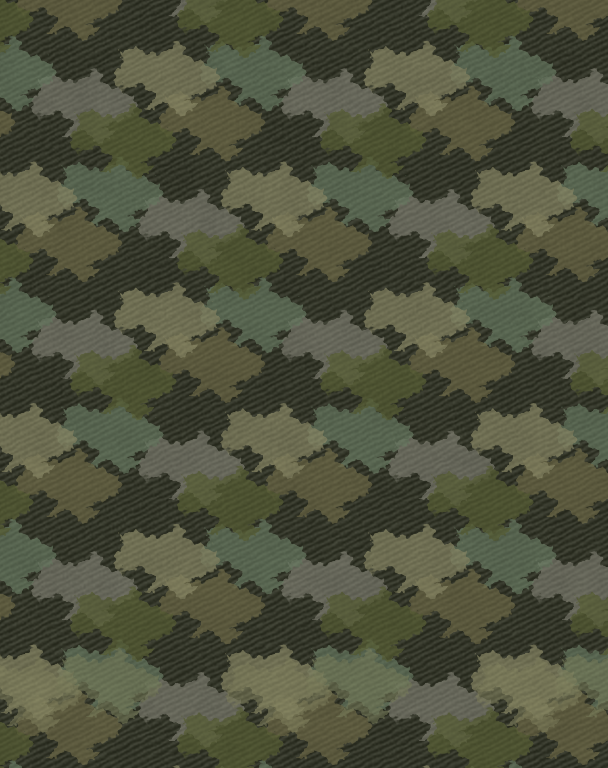
This pattern is drawn by a Shadertoy shader. Its source:

```glsl
// Woven camouflage: one ragged blob, tinted five ways, overlaps itself on a
// staggered lattice over dark diagonal twill. The blob is a polygon distance
// with noise-warped edges; one row carries extra pale layers as variation.

float hash(vec2 p) {
    return fract(sin(dot(p, vec2(127.1, 311.7))) * 43758.5453);
}

float noise(vec2 p) {
    vec2 i = floor(p), f = fract(p);
    f = f * f * (3.0 - 2.0 * f);
    return mix(mix(hash(i), hash(i + vec2(1, 0)), f.x),
               mix(hash(i + vec2(0, 1)), hash(i + vec2(1, 1)), f.x), f.y);
}

// Signed distance to the blob, about 2 units wide, y pointing down
float blobDistance(vec2 p) {
    const int N = 23;
    vec2 corner[N] = vec2[N](
        vec2(-1.0, .02), vec2(-.82, -.28), vec2(-.84, -.5), vec2(-.45, -.52),
        vec2(-.1, -.42), vec2(.05, -.58), vec2(.3, -.66), vec2(.42, -.42),
        vec2(.62, -.28), vec2(.98, -.2), vec2(.96, .14), vec2(.72, .26),
        vec2(.36, .44), vec2(.64, .46), vec2(.5, .6), vec2(.28, .7),
        vec2(.16, .5), vec2(0, .4), vec2(-.2, .62), vec2(-.34, .58),
        vec2(-.14, .34), vec2(-.35, .16), vec2(-.75, .22));
    float nearest = 1e3, side = 1.0;
    for (int i = 0, j = N - 1; i < N; j = i, i++) {
        vec2 edge = corner[j] - corner[i], w = p - corner[i];
        vec2 gap = w - edge * clamp(dot(w, edge) / dot(edge, edge), 0.0, 1.0);
        nearest = min(nearest, dot(gap, gap));
        bvec3 crossing = bvec3(p.y >= corner[i].y, p.y < corner[j].y,
                               edge.x * w.y > edge.y * w.x);
        if (all(crossing) || all(not(crossing))) side = -side;
    }
    return side * sqrt(nearest);
}

// Coverage of the blob repeated on the staggered lattice; also gives its row
float blobCover(vec2 p, vec2 centre, out float row) {
    vec2 q = p - centre;
    row = floor(q.y / 0.483 + 0.5);
    q.y -= row * 0.483;
    q.x -= 0.428 * mod(row, 2.0);
    q.x -= floor(q.x + 0.5);
    q /= 0.215;
    vec2 ragged = vec2(noise(q * 9.0 + 20.0), noise(q * 9.0 + 57.0)) - 0.5;
    vec2 frayed = vec2(noise(q * 24.0 + 81.0), noise(q * 24.0 + 33.0)) - 0.5;
    float d = blobDistance(q + 0.16 * ragged + 0.06 * frayed);
    float pixel = 14.3 / iResolution.y;
    return 1.0 - smoothstep(-pixel, pixel, d);
}

void layer(inout vec3 col, vec2 p, vec2 centre, vec3 tint) {
    float row;
    col = mix(col, tint, 0.75 * blobCover(p, centre, row));
}

// Translucent blob printed on a single row only
void paleLayer(inout vec3 col, vec2 p, vec2 centre, vec3 tint) {
    float row;
    float cover = blobCover(p, centre, row);
    if (row == 5.0) col = mix(col, tint, 0.6 * cover);
}

void mainImage(out vec4 fragColor, in vec2 fragCoord) {
    // One unit is one horizontal repeat; y runs down from the top edge
    vec2 p = vec2(fragCoord.x, iResolution.y - fragCoord.y) / iResolution.y * 3.072;

    // Twill: shallow ribs rising to the right, slightly uneven along the thread
    vec2 thread = vec2(dot(p, vec2(0.89, -0.45)), dot(p, vec2(0.45, 0.89)));
    float wobble = noise(thread * vec2(30.0, 45.0)) - 0.5;
    float rib = sin(6.2832 * (thread.y * 45.0 + 0.35 * wobble));
    float grain = noise(p * 130.0) - 0.5;
    vec3 col = vec3(0.2, 0.21, 0.16) + 0.036 * rib + 0.03 * grain;

    // Overlapping tints, back to front
    layer(col, p, vec2(0.33, 0.42), vec3(0.46, 0.46, 0.41));
    layer(col, p, vec2(1.005, 0.29), vec3(0.385, 0.45, 0.36));
    layer(col, p, vec2(0.84, 0.49), vec3(0.405, 0.39, 0.265));
    layer(col, p, vec2(0.66, 0.31), vec3(0.505, 0.5, 0.375));
    layer(col, p, vec2(0.485, 0.56), vec3(0.33, 0.355, 0.2));

    // Pale overprint on one row
    paleLayer(col, p, vec2(1.0, 0.325), vec3(0.45, 0.47, 0.34));
    paleLayer(col, p, vec2(0.68, 0.36), vec3(0.48, 0.48, 0.35));

    // Weave and wear showing through the ink
    col *= 1.0 + 0.035 * rib + 0.06 * grain + 0.05 * (noise(p * 12.0) - 0.5);
    fragColor = vec4(col, 1.0);
}
```
